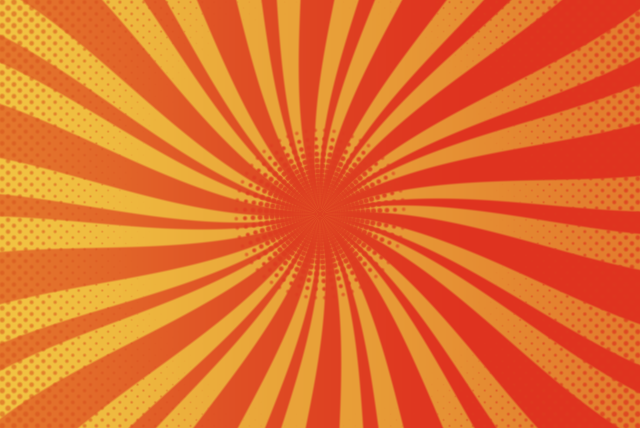
Give the GLSL for this background, as a Shadertoy shader.

```glsl
// Swirling red and gold sunburst with halftone dots at its core and outer edges.

const float TAU = 6.2831853;

// Coverage of a shape from its signed distance, inside being negative
float cover(float dist, float soft) {
    return 1.0 - smoothstep(-soft, soft, dist);
}

// Paired gold rays: a wide and a thin red gap alternate around the centre
float goldRays(float radius, float angle, float soft) {
    float period = TAU / 14.0;
    float bend = 0.29 * pow(1.0 - radius / 0.80, 2.0);
    float turn = (angle - 0.196 - bend) / period;
    float fromWideGap = abs(fract(turn + 0.5) - 0.5);
    float edge = abs(fromWideGap - 0.299) - 0.123;
    return cover(edge * period * radius, soft);
}

// Staggered dots that grow towards the borders
float outerDots(vec2 p, float soft) {
    float pitch = 0.0275;
    vec2 a = (fract(p / pitch) - 0.5) * pitch;
    vec2 b = (fract(p / pitch + 0.5) - 0.5) * pitch;
    float nearest = min(length(a), length(b));
    float growth = smoothstep(0.34, 0.92, length(p * vec2(1.0, 0.85)));
    return cover(nearest - 0.0066 * growth, soft) * smoothstep(0.0, 0.25, growth);
}

// Dots on a log-polar lattice, merging into a solid core
float coreDots(float radius, float angle, float soft) {
    float rows = 56.0;
    vec2 cell = vec2(angle, log(radius)) * rows / TAU;
    float spacing = radius * TAU / rows;
    float size = mix(0.72, 0.17, smoothstep(0.04, 0.21, radius));
    float dist = (length(fract(cell) - 0.5) - size) * spacing;
    return cover(dist, soft) * (1.0 - smoothstep(0.185, 0.215, radius));
}

void mainImage(out vec4 fragColor, in vec2 fragCoord) {
    vec2 p = (fragCoord - 0.5 * iResolution.xy) / iResolution.y;
    float soft = max(1.1 / iResolution.y, 0.0034);
    float radius = max(length(p), 0.001);
    float angle = atan(p.y, p.x);

    // Horizontal colour sweep
    float across = p.x * iResolution.y / iResolution.x + 0.5;
    vec3 red = mix(vec3(0.895, 0.475, 0.175), vec3(0.87, 0.27, 0.135),
                   smoothstep(-0.08, 0.55, across));
    red = mix(red, vec3(0.875, 0.20, 0.122), smoothstep(0.42, 0.75, across));
    vec3 gold = mix(vec3(0.945, 0.76, 0.255), vec3(0.91, 0.63, 0.22),
                    smoothstep(0.0, 0.55, across));
    gold = mix(gold, vec3(0.89, 0.49, 0.18), smoothstep(0.45, 1.0, across));

    // Rays
    vec3 color = mix(red, gold, goldRays(radius, angle, soft));

    // Border halftone
    vec3 dotColor = mix(vec3(0.84, 0.32, 0.11), vec3(0.87, 0.21, 0.12), across);
    color = mix(color, dotColor, mix(0.55, 0.75, across) * outerDots(p, soft));

    // Core halftone over a soft red centre with faint radial streaks
    vec3 coreColor = vec3(0.865, 0.235, 0.125);
    color = mix(color, coreColor, 0.85 * smoothstep(0.14, 0.02, radius));
    color = mix(color, coreColor, 0.9 * coreDots(radius, angle, soft));
    float streak = 0.5 + 0.5 * cos(angle * 28.0);
    color += vec3(0.01, 0.05, 0.01) * streak * smoothstep(0.09, 0.02, radius);

    fragColor = vec4(color, 1.0);
}
```
